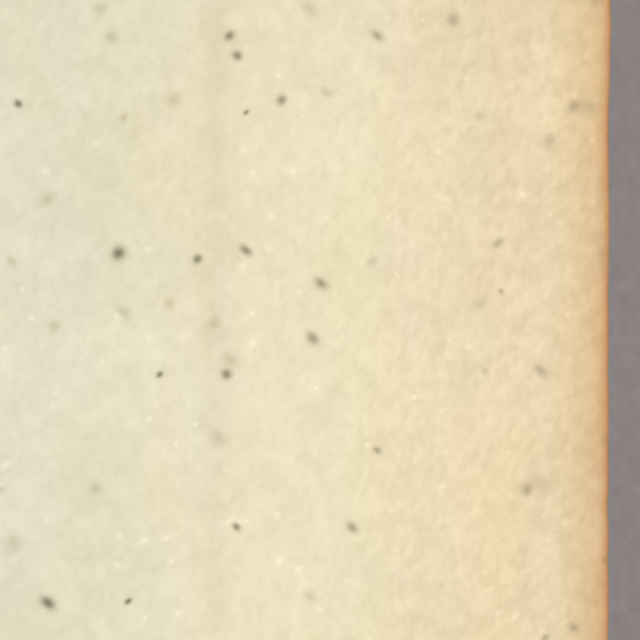
A WebGL 1 fragment shader for this texture:

```glsl
precision highp float;

uniform vec2 u_resolution;

float hash(vec2 p) {
    vec3 q = fract(vec3(p.xyx) * 0.1031);
    q += dot(q, q.yzx + 33.33);
    return fract((q.x + q.y) * q.z);
}

float noise(vec2 p) {
    vec2 i = floor(p);
    vec2 f = fract(p);
    f = f * f * (3.0 - 2.0 * f);
    return mix(mix(hash(i), hash(i + vec2(1.0, 0.0)), f.x),
               mix(hash(i + vec2(0.0, 1.0)), hash(i + vec2(1.0)), f.x), f.y);
}

float fbm(vec2 p) {
    float sum = 0.0;
    float weight = 0.5;
    for (int i = 0; i < 4; i++) {
        sum += weight * (noise(p) - 0.5);
        p = p * 2.03 + 17.3;
        weight *= 0.5;
    }
    return sum;
}

// Soft scattered flecks, one candidate per grid cell
float specks(vec2 uv, float cells, float chance) {
    vec2 p = uv * cells;
    float cover = 0.0;
    for (int j = -1; j <= 1; j++) {
        for (int i = -1; i <= 1; i++) {
            vec2 cell = floor(p) + vec2(float(i), float(j));
            vec2 center = cell + 0.2 + 0.6 * vec2(hash(cell + 3.7), hash(cell + 61.2));
            vec2 d = p - center;
            d.x += d.y * (hash(cell + 9.1) - 0.5);
            float radius = mix(0.07, 0.17, hash(cell + 27.4));
            float present = step(hash(cell + 45.8), chance);
            cover = max(cover, present * exp(-dot(d, d) / (radius * radius)));
        }
    }
    return cover;
}

void main() {
    vec2 uv = gl_FragCoord.xy / u_resolution;
    float edge = 0.950 + 0.004 * smoothstep(0.45, 0.95, uv.y)
               - 0.003 * exp(-pow((uv.y - 0.79) / 0.06, 2.0))
               + 0.002 * (noise(vec2(3.0, uv.y * 24.0)) - 0.5);
    float inside = edge - uv.x;

    // Paper warms from pale grey-green to tan
    vec3 paper = mix(vec3(0.885, 0.870, 0.765), vec3(0.925, 0.885, 0.755),
                     smoothstep(0.0, 0.48, uv.x));
    paper = mix(paper, vec3(0.920, 0.840, 0.690), smoothstep(0.45, 0.88, uv.x));
    paper = mix(paper, vec3(0.870, 0.745, 0.560), 0.85 * smoothstep(0.10, 0.012, inside));

    // Broad stains and a faint vertical crease
    paper += vec3(0.035, 0.040, 0.055) * fbm(uv * 5.0);
    paper += vec3(0.020, 0.005, -0.030) * fbm(uv * vec2(9.0, 4.0) + 31.0);
    float crease = exp(-pow((uv.x - 0.335) / 0.025, 2.0));
    paper -= vec3(0.026, 0.030, 0.028) * crease * mix(0.5, 1.0, uv.y);

    // Fibrous grain, stronger toward the right
    float grainAmount = mix(0.045, 0.085, smoothstep(0.35, 0.85, uv.x));
    mat2 slant = mat2(0.94, 0.34, -0.34, 0.94);
    paper += grainAmount * fbm(slant * uv * vec2(105.0, 70.0));
    paper += 0.05 * fbm(uv * 38.0 + 8.0);

    // Dark flecks thin out to the right, with wider faint smudges
    float fleckFade = mix(1.0, 0.45, smoothstep(0.15, 0.75, uv.x));
    paper = mix(paper, vec3(0.42, 0.39, 0.31),
                0.75 * fleckFade * specks(uv + 0.013, 17.0, 0.09));
    paper = mix(paper, vec3(0.68, 0.63, 0.50), 0.35 * specks(uv + 0.37, 12.0, 0.15));
    paper += 0.05 * specks(uv + 0.71, 26.0, 0.12);

    // Burnt rim
    float rim = exp(-max(inside, 0.0) / 0.008);
    paper = mix(paper, vec3(0.720, 0.460, 0.260), 0.85 * rim);

    // Grey backing beyond the page
    vec3 backing = vec3(0.545, 0.510, 0.505)
                 + 0.05 * fbm(uv * vec2(80.0, 60.0) + 5.0);
    backing += vec3(-0.03, 0.01, 0.02) * exp(min(inside, 0.0) / 0.006);

    vec3 color = mix(backing, paper, smoothstep(-0.003, 0.003, inside));
    gl_FragColor = vec4(clamp(color, 0.0, 1.0), 1.0);
}
```
